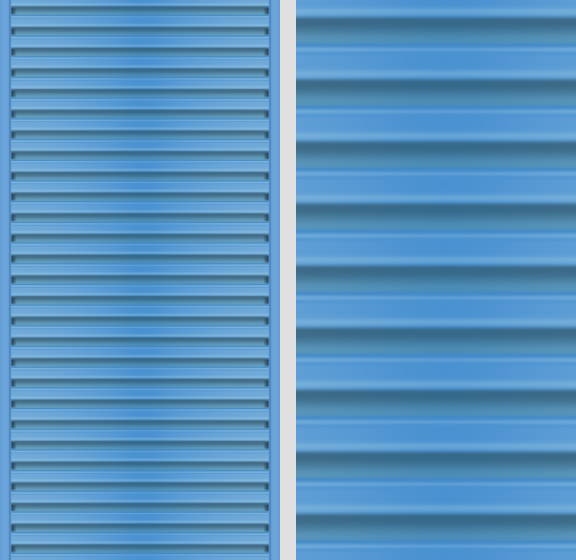
Left, the full canvas; right, a detail of the centre.
This pattern is drawn by a WebGL 2 fragment shader. Its source:

```glsl
#version 300 es
precision highp float;
// Blue louvred shutter: 27 horizontal slats between two plain side rails.
// Each slat is a vertical profile of shadowed gap, thin ridges and lit face,
// tinted deeper towards the middle of the panel.
uniform vec2 u_resolution;
out vec4 fragColor;

// Soft band of half-width w around centre c.
float band(float x, float c, float w) {
    float d = (x - c) / w;
    return exp(-d * d);
}

// Slat colour at phase p (0 = top of the gap, 1 = lower lip of the face).
vec3 slatColor(float p, float middle) {
    // Recessed gap, lightening downwards
    vec3 gapTop = mix(vec3(0.27, 0.43, 0.53), vec3(0.21, 0.41, 0.54), middle);
    vec3 gapLow = mix(vec3(0.40, 0.62, 0.74), vec3(0.30, 0.55, 0.71), middle);
    vec3 color = mix(gapTop, gapLow, smoothstep(0.03, 0.33, p));

    // Lit face
    vec3 face = mix(vec3(0.45, 0.67, 0.85), vec3(0.29, 0.57, 0.82), middle);
    color = mix(color, face, smoothstep(0.34, 0.42, p));

    // Blue crease, then a fine ridge and its shaded underside
    color = mix(color, vec3(0.25, 0.53, 0.77), 0.75 * band(p, 0.395, 0.035));
    vec3 shine = mix(vec3(0.52, 0.73, 0.87), vec3(0.42, 0.66, 0.84), middle);
    color = mix(color, shine, 0.6 * band(p, 0.47, 0.03));
    color = mix(color, vec3(0.29, 0.57, 0.81), 0.45 * band(p, 0.535, 0.03));

    // Rounded lower lip: bright roll, then the turn into shadow
    color = mix(color, shine, 0.85 * band(p, 0.855, 0.06));
    return mix(color, gapTop, smoothstep(0.90, 1.0, p));
}

void main() {
    vec2 uv = gl_FragCoord.xy / u_resolution;
    float pixel = 1.0 / u_resolution.x;
    float side = min(uv.x, 1.0 - uv.x);

    // Broad tint with a narrower core at the middle
    float middle = 0.75 * band(uv.x, 0.51, 0.27) + 0.25 * band(uv.x, 0.51, 0.09);

    // Slats, counted from the top edge
    float p = fract((1.0 - uv.y) * 27.06 - 0.35);
    vec3 color = slatColor(p, middle);

    // Dark pockets where the gaps meet the rails
    float pocket = smoothstep(0.0, 0.06, p) * (1.0 - smoothstep(0.26, 0.40, p));
    pocket *= 1.0 - smoothstep(0.044, 0.062, side);
    color = mix(color, vec3(0.16, 0.27, 0.35), 0.85 * pocket);

    // Side rails with a grooved inner edge
    vec3 rail = mix(vec3(0.39, 0.62, 0.84), vec3(0.43, 0.65, 0.86), band(side, 0.018, 0.012));
    rail = mix(rail, vec3(0.27, 0.50, 0.72), 0.8 * band(side, 0.036, 0.004));
    color = mix(rail, color, smoothstep(-pixel, pixel, side - 0.040));

    fragColor = vec4(color, 1.0);
}
```
